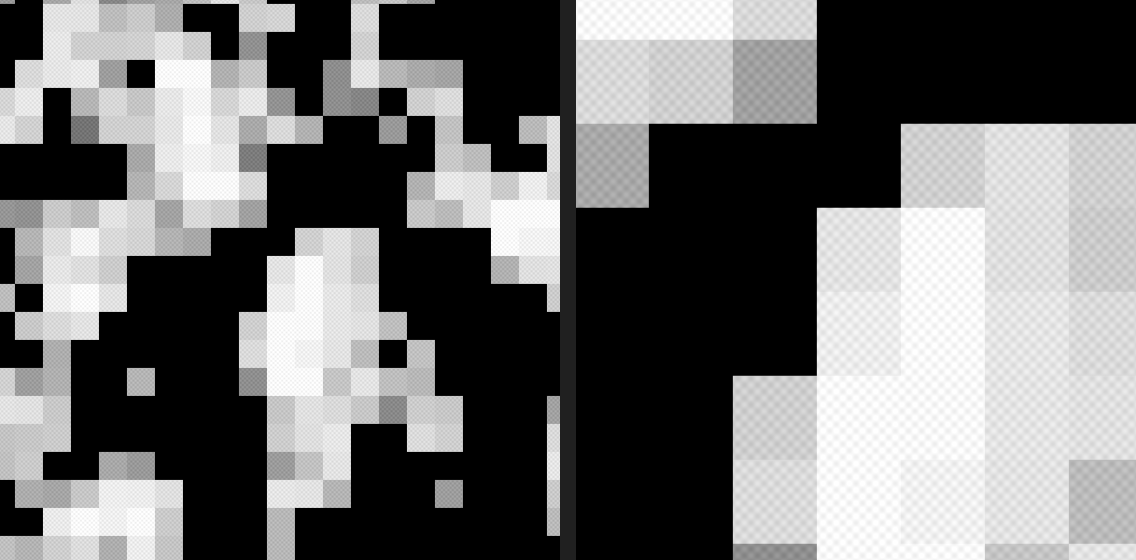
Left, the full canvas; right, a detail of the centre.
Give the GLSL for this texture, as a WebGL 2 fragment shader.

```glsl
#version 300 es
precision highp float;
// Blocky patches of pale grey squares on black, with a few stray squares.
// Two octaves of gradient noise, sampled once per cell, decide which cells
// are lit and how bright; a fine checker weave dithers the lit greys.

uniform vec2 u_resolution;
out vec4 fragColor;

const float TAU = 6.2831853;
const float CELLS = 20.0;                      // cells along the canvas height
const vec2 GRID_SHIFT = vec2(0.466, 0.14);     // partial cells at the borders
const vec2 SEED = vec2(137.0, 291.0);          // moves the pattern, stays positive
const vec2 PATCH_FREQ = vec2(0.205, 0.18);     // patches per cell
const float DETAIL_FREQ = 2.2;                 // second octave, relative to patches
const float DETAIL_GAIN = 0.5;
const float ROUGHNESS = 0.14;                  // ragged patch outlines
const float NOISE_SPREAD = 0.24;               // typical height of the summed noise
const float TONE_GAIN = 0.89;
const float TONE_CURVE = 0.14;                 // small: most lit cells are pale
const float TONE_MAX = 0.975;
const float STRAY_CHANCE = 0.035;              // lone squares in the black
const float WEAVE_FREQ = 128.0;                // dither periods along the height
const float WEAVE_DEPTH = 0.045;

// Integer hash giving two values in 0..1
vec2 hash2(vec2 cell) {
    uvec2 v = uvec2(ivec2(cell)) * 1664525u + 1013904223u;
    v.x += v.y * 1664525u;
    v.y += v.x * 1664525u;
    v ^= v >> 16u;
    v.x += v.y * 1664525u;
    v.y += v.x * 1664525u;
    v ^= v >> 16u;
    return vec2(v & 65535u) / 65535.0;
}

// Contribution of one lattice corner
float cornerSlope(vec2 corner, vec2 offset) {
    float angle = TAU * hash2(corner).x;
    return dot(vec2(cos(angle), sin(angle)), offset);
}

float gradientNoise(vec2 p) {
    vec2 i = floor(p);
    vec2 f = p - i;
    vec2 s = f * f * f * (f * (f * 6.0 - 15.0) + 10.0);
    vec2 e = vec2(1.0, 0.0);
    float low = mix(cornerSlope(i, f), cornerSlope(i + e.xy, f - e.xy), s.x);
    float high = mix(cornerSlope(i + e.yx, f - e.yx), cornerSlope(i + e.xx, f - e.xx), s.x);
    return mix(low, high, s.y);
}

// Grey level of a whole cell, zero where it is unlit
float cellTone(vec2 cell) {
    vec2 id = cell + SEED;
    vec2 rnd = hash2(id);
    vec2 q = id * PATCH_FREQ;
    float height = gradientNoise(q)
                 + DETAIL_GAIN * gradientNoise(q * DETAIL_FREQ + 57.3)
                 + ROUGHNESS * (rnd.x - 0.5);
    float level = height / NOISE_SPREAD * mix(0.4, 1.6, rnd.y);

    // Stray squares are dim to middling
    vec2 stray = hash2(id + 811.0);
    if (level <= 0.0 && stray.x < STRAY_CHANCE) level = mix(0.02, 0.3, stray.y);

    return level > 0.0 ? min(TONE_GAIN * pow(level, TONE_CURVE), TONE_MAX) : 0.0;
}

void main() {
    vec2 uv = gl_FragCoord.xy / u_resolution.y;
    vec2 p = uv * CELLS + GRID_SHIFT;

    // Blend the four cells around the nearest grid corner over one pixel
    float pixel = CELLS / u_resolution.y;
    vec2 corner = floor(p + 0.5);
    vec2 cover = clamp((p - corner) / pixel + 0.5, 0.0, 1.0);
    float below = mix(cellTone(corner - 1.0), cellTone(corner - vec2(0.0, 1.0)), cover.x);
    float above = mix(cellTone(corner - vec2(1.0, 0.0)), cellTone(corner), cover.x);
    float tone = mix(below, above, cover.y);

    // Fine dither weave, only on lit areas
    vec2 wave = cos(TAU * WEAVE_FREQ * uv);
    tone += WEAVE_DEPTH * wave.x * wave.y * smoothstep(0.0, 0.4, tone);

    fragColor = vec4(vec3(clamp(tone, 0.0, 1.0)), 1.0);
}
```
